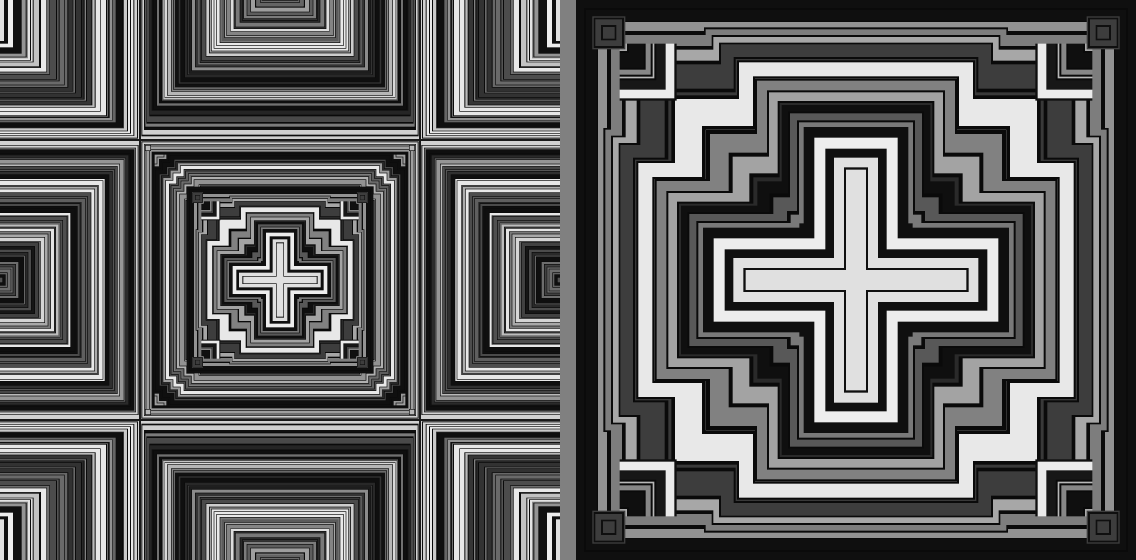
Left: the whole. Right: its middle third, enlarged.
A Shadertoy shader for this pattern:

```glsl
// Mirrored panels of nested frames: a stepped cross in the middle, three other
// frame shapes around it, one cell centred at each half of the canvas.
// Each panel bends space into one contour value, then cuts it into random grey stripes.

// Mean stripe brightness in tenths, by contour zone; rows: corner, top, side, centre
const float TONE[48] = float[48](
    9., 9., 9., 9., 2., 5., 4., 4., 4., 5., 2., 7.,
    1., 2., 4., 4., 5., 6., 4., 2., 2., 5., 1., 4.,
    3., 2., 3., 5., 5., 2., 2., 4., 6., 2., 3., 1.,
    9., 9., 9., 9., 1., 4., 3., 2., 4., 5., 1., 7.);

float hash(vec2 p) {
    vec3 q = fract(p.xyx * 0.1031);
    q += dot(q, q.yzx + 33.33);
    return fract((q.x + q.y) * q.z);
}

// Start of stripe i, in stripe units
float stripeEdge(float i, float seed) {
    return i + 0.9 * hash(vec2(i, seed));
}

// Grey stripes of random width, parted by thin black lines
float stripes(float level, float seed, float tone) {
    float u = level / 4.2;
    float i = floor(u);
    if (u < stripeEdge(i, seed)) i -= 1.0;
    float gap = 4.2 * min(u - stripeEdge(i, seed), stripeEdge(i + 1.0, seed) - u);
    float pick = hash(vec2(i + 57.0, seed + 19.0));
    float shade = pick > 0.95 ? 0.91 : tone + 0.75 * (pick - 0.5);
    return gap < 0.45 ? 0.04 : clamp(shade, 0.06, 0.91);
}

// Contour of the stepped cross; near and far are the sorted coordinates
float crossContour(float near, float far) {
    if (far < 118.0) return min(max(far, near + 46.0), 68.0 + (far - 22.0) / 1.93);
    if (far > 128.0 && far < 172.0) return min(max(far, near + 20.0), far + 10.0);
    return far;
}

// Pale core with black and white rings around it
float coreRings(float level) {
    if (level < 56.0) return abs(level - 51.0) < 0.5 ? 0.06 : 0.88;
    return level > 60.0 && level < 65.0 ? 0.93 : 0.06;
}

float shadeAt(vec2 uv) {
    // Cells are 384 units wide, so p runs from 0 to 192
    vec2 cell = floor(uv * 2.0 + 0.5);
    vec2 p = abs(uv * 2.0 - cell) * 384.0;
    ivec2 odd = ivec2(mod(cell, 2.0));
    int kind = odd.x + 2 * odd.y;
    float far = max(p.x, p.y);
    float near = min(p.x, p.y);
    float seed = float(kind) * 13.0 + 7.0;

    float level;
    if (kind == 0) level = max(p.y, p.x * 0.73 + 52.0);
    else if (kind == 1) level = max(p.x, p.y + min(24.0, (192.0 - p.y) * 0.6));
    else if (kind == 2) level = max(p.x, p.y + 5.0 * smoothstep(20.0, 100.0, p.y));
    else level = crossContour(near, far);

    if (kind == 3) {
        // Small nested squares on the diagonals
        float block = max(abs(p.x - 113.0), abs(p.y - 113.0));
        if (block < 7.5) return mod(block, 3.5) > 2.6 ? 0.06 : 0.24;
        block = max(abs(p.x - 181.0), abs(p.y - 181.0));
        if (block < 4.0) return block > 3.0 ? 0.06 : 0.72;
        // Inward chevrons, the first one white
        if (near > 82.0 && far < 108.0) {
            if (near < 83.0) return 0.06;
            if (near < 87.0) return 0.92;
            return stripes(near, 91.0, 0.42);
        }
    }

    if ((kind == 0 || kind == 3) && level < 70.0) return coreRings(level);

    // Pale border between dark cell edges
    if (far > 190.5) return 0.1;
    if (level > 185.5) return level < 186.5 || abs(level - 189.5) < 0.5 ? 0.06 : 0.82;

    int zone = clamp(int(level / 16.0), 0, 11);
    return stripes(level, seed, 0.05 + 0.115 * TONE[kind * 12 + zone]);
}

void mainImage(out vec4 fragColor, in vec2 fragCoord) {
    // Nine samples per pixel smooth the edges
    float sum = 0.0;
    for (int k = 0; k < 9; k++) {
        vec2 offset = vec2(float(k % 3) - 1.0, float(k / 3) - 1.0) / 3.0;
        sum += shadeAt((fragCoord + offset) / iResolution.y);
    }
    fragColor = vec4(vec3(sum / 9.0), 1.0);
}
```
